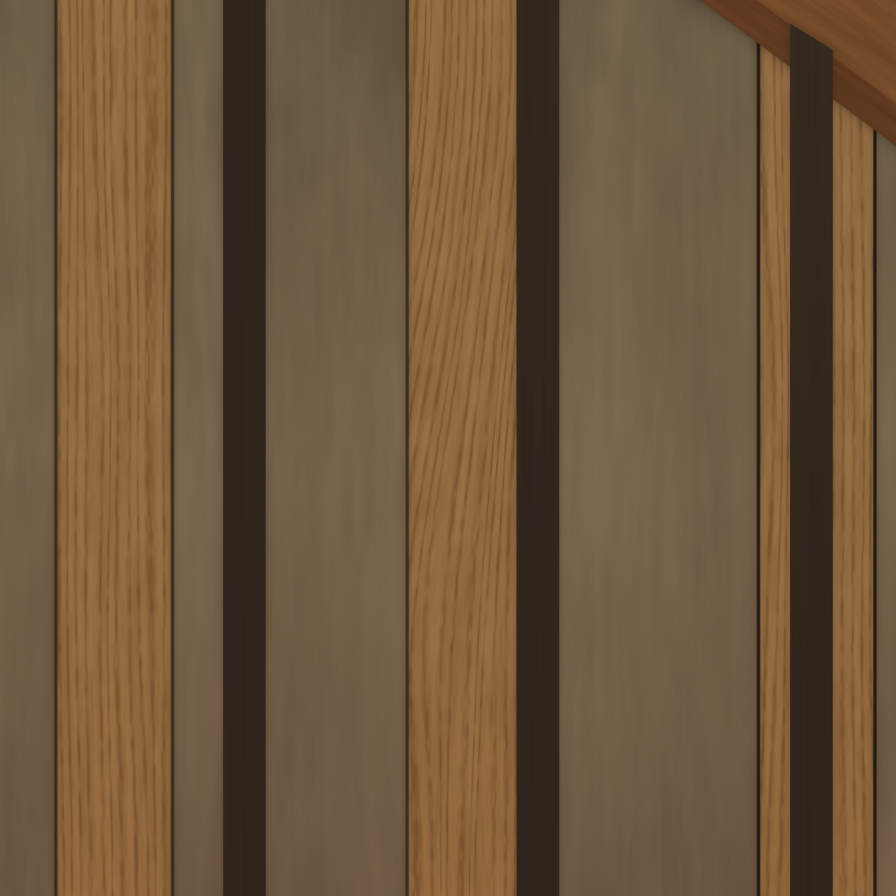
Write a Shadertoy shader that draws this texture.

```glsl
#define SLAT_START 0.0625
#define SLAT_PERIOD 0.392
#define SLAT_WIDTH 0.130
#define GROOVE_HALF 0.0018
#define GRAIN_STEP 0.0125
#define BAR_COUNT 3
#define BAR_HALF 0.0238
#define BAR_COLOR vec3(0.188, 0.147, 0.110)
#define PANEL_DARK vec3(0.395, 0.325, 0.250)
#define PANEL_LIGHT vec3(0.490, 0.408, 0.318)
#define WOOD_DARK vec3(0.475, 0.340, 0.190)
#define WOOD_LIGHT vec3(0.595, 0.442, 0.275)

float hash(vec2 p) {
    return fract(sin(dot(p, vec2(127.1, 311.7))) * 43758.5453);
}

float noise(vec2 p) {
    vec2 i = floor(p), f = fract(p);
    f = f * f * (3.0 - 2.0 * f);
    return mix(mix(hash(i), hash(i + vec2(1, 0)), f.x),
               mix(hash(i + vec2(0, 1)), hash(i + vec2(1, 1)), f.x), f.y);
}

float fbm(vec2 p) {
    float sum = 0.0, amp = 0.5;
    for (int i = 0; i < 5; i++) {
        sum += amp * noise(p);
        p = p * 2.03 + 17.3;
        amp *= 0.5;
    }
    return sum;
}

// Coverage of the region where the signed distance is negative
float fill(float d, float px) {
    return 1.0 - smoothstep(-px, px, d);
}

// Mottled plaster, cooler and darker toward the top
vec3 panelColor(vec2 p, float id) {
    float cloud = fbm(p * vec2(9.0, 4.0) + id * 7.0);
    float brushed = fbm(p * vec2(90.0, 9.0) + id * 3.0);
    float stain = smoothstep(0.45, 0.75, fbm(p * vec2(14.0, 6.0) + 31.0)) * smoothstep(0.55, 1.0, p.y);
    float tone = 0.52 + 0.9 * (cloud - 0.48) + 0.45 * (brushed - 0.48) - 0.35 * stain;
    tone += 0.25 * (1.0 - pow(abs(2.0 * p.y - 1.15), 2.0)) - 0.12;
    vec3 col = mix(PANEL_DARK, PANEL_LIGHT, clamp(tone, 0.0, 1.0));
    return col * mix(vec3(1.02, 0.98, 0.97), vec3(0.98, 1.01, 0.98), p.y);
}

// Oak with wavering pore lines; odd slats lean toward the top
vec3 woodColor(vec2 p, float id) {
    float lean = 0.09 * mod(id, 2.0) * smoothstep(0.2, 1.05, p.y) * (1.2 - 4.0 * p.x);
    float u = p.x - lean + 0.012 * (noise(vec2(p.x * 15.0, p.y * 3.5) + id * 9.0) - 0.5);
    float ring = u / GRAIN_STEP + 1.2 * noise(vec2(u * 60.0, p.y * 2.0 + id * 5.0));
    float line = pow(0.5 + 0.5 * sin(6.2832 * ring), 3.0);
    float pores = noise(vec2(u * 380.0, p.y * 65.0) + id * 13.0);
    float fibre = fbm(vec2(u * 160.0, p.y * 14.0) + id * 4.0);
    float dark = line * (0.25 + 0.65 * pores) + 0.7 * (fibre - 0.35) + 0.15 * pores;
    vec3 col = mix(WOOD_LIGHT, WOOD_DARK, clamp(dark, 0.0, 1.0));
    return col * mix(vec3(1.0, 0.96, 0.92), vec3(1.0), smoothstep(0.0, 0.6, p.y));
}

// Sloping handrail: shaded underside below a lighter face
vec3 railColor(vec2 p, float depth, float px) {
    float grain = fbm(vec2(depth * 130.0, (p.x - p.y) * 6.0));
    vec3 under = vec3(0.37, 0.225, 0.125);
    vec3 face = vec3(0.46, 0.295, 0.165);
    return mix(under, face, fill(0.038 - depth, 2.0 * px)) * (0.86 + 0.28 * grain);
}

void mainImage(out vec4 fragColor, in vec2 fragCoord) {
    float px = 0.8 / iResolution.y;
    vec2 p = fragCoord / iResolution.y;

    // Wall: panels and slats
    float id = floor((p.x - SLAT_START) / SLAT_PERIOD);
    float x = p.x - SLAT_START - id * SLAT_PERIOD;
    vec3 col = mix(panelColor(p, id), woodColor(vec2(x, p.y), id), fill(x - SLAT_WIDTH, px));

    // Grooves beside each slat, with a soft shadow
    float edge = min(min(x, abs(x - SLAT_WIDTH)), SLAT_PERIOD - x);
    float nearest = floor((p.x - SLAT_START) / SLAT_PERIOD + 0.1);
    float strength = nearest > 1.5 ? 0.95 : 0.65;
    col *= 1.0 - 0.18 * exp(-edge / 0.004);
    col = mix(col, vec3(0.12, 0.095, 0.065), strength * fill(edge - GROOVE_HALF, 1.3 * px));

    // Handrail across the upper right corner
    float depth = (p.y - 1.0 + 0.744 * (p.x - 0.781)) * 0.802;
    col *= 1.0 - 0.2 * exp(-abs(depth) / 0.006);
    col = mix(col, railColor(p, depth, px), fill(-depth, px));

    // Upright bars, closing up to the right; the last ends on the rail
    for (int i = 0; i < BAR_COUNT; i++) {
        float k = float(i);
        float dx = p.x - (0.2728 + 0.3386 * k - 0.0111 * k * k);
        float top = i == BAR_COUNT - 1 ? 0.959 - 0.62 * dx : 2.0;
        float d = max(abs(dx) - BAR_HALF, p.y - top);
        float ridges = 0.96 + 0.06 * noise(vec2(dx * 260.0 + k * 11.0, p.y * 2.0));
        vec3 bar = BAR_COLOR * ridges * (1.0 + 0.05 * k * smoothstep(0.2, 1.0, p.y));
        col *= 1.0 - 0.12 * exp(-max(d, 0.0) / 0.004);
        col = mix(col, bar, fill(d, px));
    }

    fragColor = vec4(col, 1.0);
}
```
